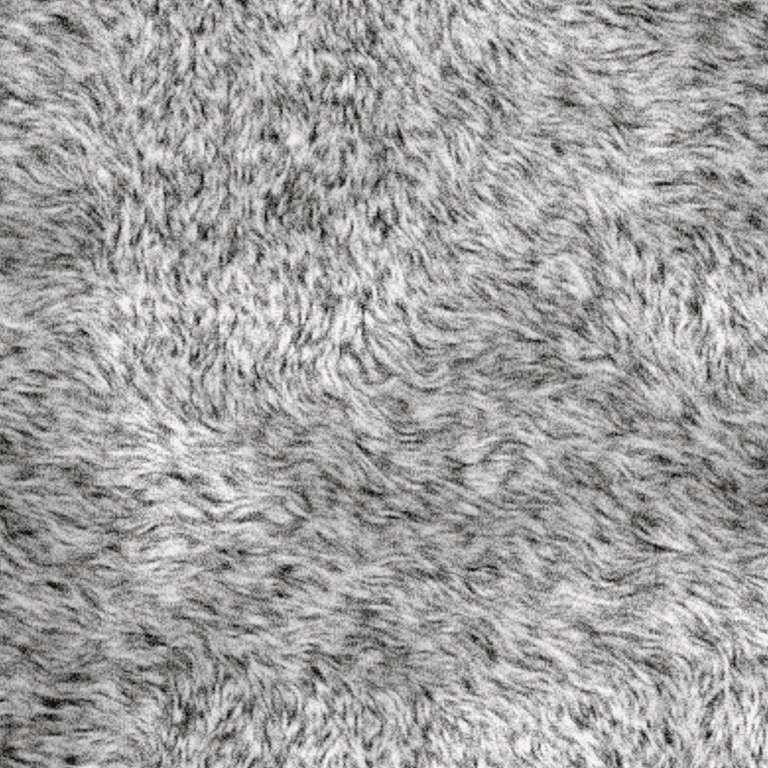
Give the GLSL for this texture, as a WebGL 2 fragment shader.

```glsl
#version 300 es
precision highp float;
// Grey shaggy fur: short combed fibres, tufts with dark gaps, and broad brushed patches.

uniform vec2 u_resolution;
out vec4 outColor;

// Tone
const float BASE_TONE = 0.654;
const float PATCH_GAIN = 0.50;
const float FIBRE_GAIN = 0.80;
const float TUFT_GAIN = 0.42;
const float GRAIN_GAIN = 0.26;
const float GAP_DEPTH = 0.9;       // pulls the dark end of the detail further down
const vec3 SHADOW_TINT = vec3(1.005, 1.0, 0.972);
const vec3 LIGHT_TINT = vec3(1.004, 0.996, 1.0);
const float WARMTH = 0.03;

// Sizes, in cells per canvas
const float PATCH_FREQ = 4.5;
const float FLOW_FREQ = 3.2;
const float WOBBLE_FREQ = 26.0;
const float FIBRE_FREQ = 205.0;
const float TUFT_FREQ = 92.0;
const float GRAIN_FREQ = 390.0;

// Fibre direction in radians, and half length in cells
const float LYING_ANGLE = -0.22;
const float UPRIGHT_TURN = -1.35;
const float WOBBLE = 1.3;
const float LYING_LENGTH = 1.9;
const float UPRIGHT_LENGTH = 1.2;
const int STREAK_TAPS = 3;         // taps on each side of the centre

float hash(vec2 cell) {
    uvec2 q = uvec2(ivec2(cell)) * uvec2(1597334u, 3812015u);
    uint n = (q.x ^ q.y) * 277803u;
    n = (n ^ (n >> 15u)) * 739177u;
    n = (n ^ (n >> 13u)) * 668265u;
    n ^= n >> 16u;
    return float(n & 65535u) / 65535.0;
}

float noise(vec2 p) {
    vec2 cell = floor(p);
    vec2 f = p - cell;
    f = f * f * (3.0 - 2.0 * f);
    float low = mix(hash(cell), hash(cell + vec2(1, 0)), f.x);
    float high = mix(hash(cell + vec2(0, 1)), hash(cell + vec2(1, 1)), f.x);
    return mix(low, high, f.y);
}

// Layered noise for the broad patches
float patches(vec2 p) {
    float sum = 0.0;
    float weight = 0.5;
    for (int i = 0; i < 4; i++) {
        sum += weight * (noise(p) - 0.5);
        p = p * 2.1 + 17.3;
        weight *= 0.56;
    }
    return sum;
}

// Noise averaged along a direction, which draws it out into strands
float streak(vec2 p, vec2 direction, float halfLength) {
    float sum = 0.0;
    float total = 0.0;
    for (int i = -STREAK_TAPS; i <= STREAK_TAPS; i++) {
        float along = float(i) / float(STREAK_TAPS);
        float weight = 1.0 - 0.5 * abs(along);
        sum += weight * noise(p + direction * along * halfLength);
        total += weight;
    }
    return sum / total - 0.5;
}

void main() {
    vec2 p = gl_FragCoord.xy / min(u_resolution.x, u_resolution.y);

    // Combing direction: lying strands, more upright towards the left
    float lean = noise(p * FLOW_FREQ + 41.0) + 0.35 * (0.5 - p.x);
    float upright = smoothstep(0.48, 0.72, lean);
    float angle = LYING_ANGLE + UPRIGHT_TURN * upright
                + WOBBLE * (noise(p * WOBBLE_FREQ + 83.0) - 0.5)
                + 0.6 * (noise(p * FLOW_FREQ * 2.0 + 7.0) - 0.5);
    vec2 direction = vec2(cos(angle), sin(angle));
    float halfLength = mix(LYING_LENGTH, UPRIGHT_LENGTH, upright);

    // Broad light and dark areas with ragged borders
    vec2 ragged = 0.03 * vec2(noise(p * 38.0 + 5.0), noise(p * 38.0 + 63.0));
    float area = patches((p + ragged) * PATCH_FREQ * vec2(0.9, 1.15) + 11.0);

    // Fibres, tufts and fine grain
    float fibre = streak(p * FIBRE_FREQ + 300.0, direction, halfLength);
    float tuft = streak(p * TUFT_FREQ + 150.0, direction, halfLength * 0.8);
    float grain = noise(p * GRAIN_FREQ + 700.0) - 0.5;
    float detail = FIBRE_GAIN * fibre + TUFT_GAIN * tuft + GRAIN_GAIN * grain;
    detail -= GAP_DEPTH * detail * detail;

    // Colour: near neutral, slightly warm in the shadows
    float tone = clamp(BASE_TONE + PATCH_GAIN * area + detail, 0.08, 0.95);
    vec3 color = tone * mix(SHADOW_TINT, LIGHT_TINT, smoothstep(0.25, 0.7, tone));
    float warm = noise(p * 120.0 + 29.0) - 0.5;
    color += WARMTH * warm * vec3(1.0, 0.0, -1.0) * (1.0 - tone);
    outColor = vec4(color, 1.0);
}
```
